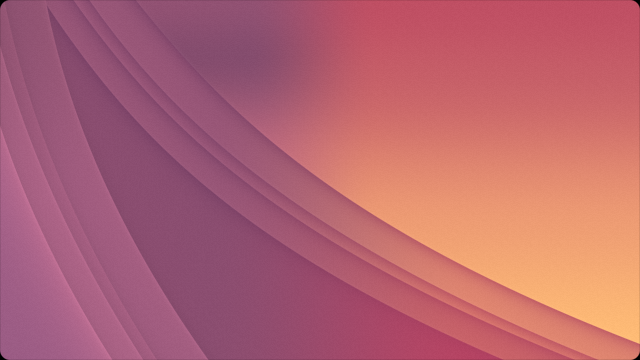
This background is drawn by a WebGL 2 fragment shader. Its source:

```glsl
#version 300 es
precision highp float;

uniform vec2 u_resolution;
out vec4 fragColor;

float hash(vec2 p) {
    return fract(sin(dot(p, vec2(127.1, 311.7))) * 43758.5453);
}

// Signed distance to the cubic x = k(y); positive on its left side.
float curveDistance(vec2 p, vec4 k) {
    float x = k.x + p.y * (k.y + p.y * (k.z + p.y * k.w));
    float slope = k.y + p.y * (2.0 * k.z + 3.0 * k.w * p.y);
    return (x - p.x) / sqrt(1.0 + slope * slope);
}

float roundedBox(vec2 p, vec2 halfSize, float radius) {
    vec2 q = abs(p) - halfSize + radius;
    return length(max(q, 0.0)) + min(max(q.x, q.y), 0.0) - radius;
}

vec3 skyColor(vec2 p) {
    vec3 warm = mix(vec3(0.75, 0.31, 0.39), vec3(0.78, 0.38, 0.41), smoothstep(0.0, 0.27, p.y));
    warm = mix(warm, vec3(0.92, 0.59, 0.45), smoothstep(0.2, 0.62, p.y));
    warm = mix(warm, vec3(1.0, 0.74, 0.46), smoothstep(0.5, 1.0, p.y));
    vec3 cool = mix(vec3(0.57, 0.32, 0.45), vec3(0.52, 0.30, 0.43), smoothstep(0.0, 0.16, p.y));
    cool = mix(cool, vec3(0.74, 0.41, 0.50), smoothstep(0.15, 0.46, p.y));
    return mix(cool, warm, smoothstep(0.68, 1.06, p.x));
}

void main() {
    // Canvas units: height 1, width 16/9, y running downward.
    vec2 uv = gl_FragCoord.xy / u_resolution;
    vec2 p = vec2(uv.x * 16.0 / 9.0, 1.0 - uv.y);
    float aa = 0.8 / u_resolution.y;
    vec3 color = skyColor(p);

    // Sweeping bands, each shaded by the sheet above it
    vec4 arcs[4] = vec4[4](
        vec4(0.377, 0.796, 0.221, 0.502),
        vec4(0.248, 0.701, 0.357, 0.357),
        vec4(0.204, 0.705, 0.260, 0.429),
        vec4(0.120, 0.669, 0.157, 0.454));
    vec3 plum[4] = vec3[4](
        vec3(0.60, 0.34, 0.47), vec3(0.62, 0.35, 0.48),
        vec3(0.60, 0.34, 0.47), vec3(0.545, 0.305, 0.44));
    vec3 coral[4] = vec3[4](
        vec3(0.88, 0.53, 0.44), vec3(0.87, 0.49, 0.43),
        vec3(0.79, 0.39, 0.41), vec3(0.72, 0.27, 0.39));
    float warmth = smoothstep(0.55, 1.35, p.x);
    vec3 shadow = mix(vec3(0.44, 0.23, 0.38), vec3(0.66, 0.24, 0.37), warmth);
    for (int i = 0; i < 4; i++) {
        float d = curveDistance(p, arcs[i]);
        vec3 band = mix(plum[i], coral[i], warmth);
        band = mix(band, shadow, 0.6 * exp(-max(d, 0.0) / 0.022));
        color += 0.025 * exp(-abs(d) / 0.004);
        color = mix(color, band, smoothstep(-aa, aa, d));
    }

    // Overlapping panels on the left with lit rims
    vec4 panels[4] = vec4[4](
        vec4(0.127, 0.190, 0.262, 0.0),
        vec4(0.012, 0.199, 0.225, 0.0),
        vec4(-0.030, 0.210, 0.218, 0.0),
        vec4(-0.085, 0.162, 0.235, 0.0));
    vec3 mauve[4] = vec3[4](
        vec3(0.60, 0.345, 0.48), vec3(0.60, 0.345, 0.48),
        vec3(0.63, 0.365, 0.50), vec3(0.58, 0.345, 0.50));
    for (int i = 0; i < 4; i++) {
        float d = curveDistance(p, panels[i]);
        float inside = max(d, 0.0);
        vec3 panel = mauve[i] * mix(0.92, 1.03, smoothstep(0.0, 0.6, p.y));
        float rim = i == 1 ? 0.02 : 0.055;
        panel += rim * vec3(1.0, 0.7, 0.8) * exp(-inside / 0.005);
        float glow = i == 3 ? 0.13 : 0.03;
        panel += glow * vec3(1.0, 0.5, 0.35) * exp(-inside / 0.09);
        color *= 1.0 - 0.05 * exp(-max(-d, 0.0) / 0.015);
        color = mix(color, panel, smoothstep(-aa, aa, d));
    }

    // Fine grain
    color += 0.018 * (hash(floor(uv * vec2(768.0, 432.0))) - 0.5);

    // Rounded black corners
    vec2 center = vec2(8.0 / 9.0, 0.5);
    float frame = roundedBox(p - center, center, 0.028);
    color *= 1.0 - smoothstep(-aa, aa, frame);

    fragColor = vec4(clamp(color, 0.0, 1.0), 1.0);
}
```
